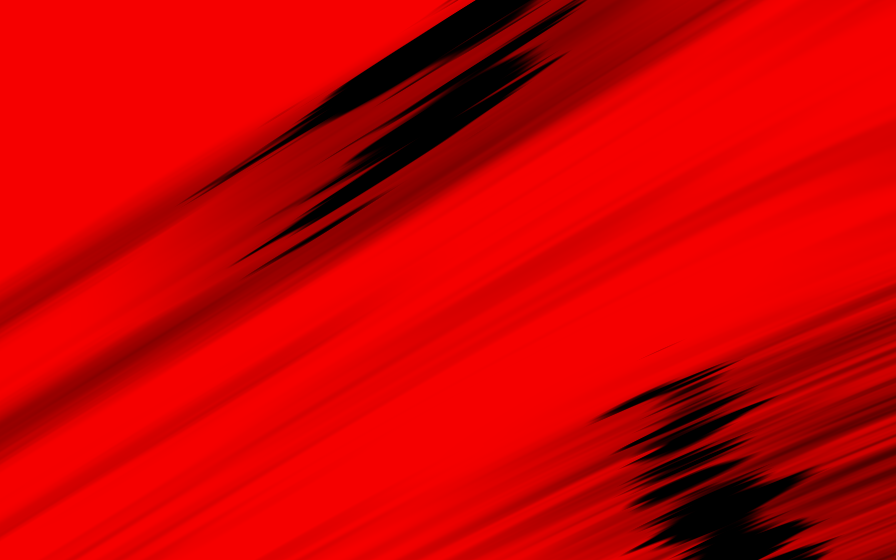
A WebGL 1 fragment shader for this background:

```glsl
precision highp float;

uniform vec2 u_resolution;

const float ASPECT = 1.6;
const vec3 RED = vec3(0.965, 0.0, 0.0);

float hash(vec2 cell) {
    return fract(sin(dot(cell, vec2(127.1, 311.7))) * 43758.545);
}

float noise(vec2 p) {
    vec2 cell = floor(p);
    vec2 f = fract(p);
    f = f * f * (3.0 - 2.0 * f);
    float low = mix(hash(cell), hash(cell + vec2(1.0, 0.0)), f.x);
    float high = mix(hash(cell + vec2(0.0, 1.0)), hash(cell + 1.0), f.x);
    return mix(low, high, f.y);
}

// Noise stretched along the brush direction, averaging 0.5
float streaks(vec2 brush, vec2 scale) {
    float sum = 0.0;
    float weight = 0.5;
    for (int i = 0; i < 3; i++) {
        sum += weight * noise(brush * scale + float(i) * 17.3);
        scale *= vec2(1.5, 2.2);
        weight *= 0.68;
    }
    return sum / 1.0712;
}

// Slanted coordinates: x along the stroke, y across it, bending at the right
vec2 brushSpace(vec2 p) {
    float across = p.y - 0.62 * p.x;
    float bend = 1.0 - smoothstep(-0.5, 0.2, across);
    return vec2(p.x, across + 0.07 * p.x * p.x * bend);
}

float band(float v, float low, float high, float soft) {
    return smoothstep(low - soft, low + soft, v)
         * (1.0 - smoothstep(high - soft, high + soft, v));
}

// Sheared ellipse whose rim is torn by the bristles
float inkPatch(vec2 brush, vec2 center, vec2 size, vec2 shear, float tear) {
    vec2 q = brush - center;
    q -= shear * q.yx;
    float body = 1.0 - length(q / size);
    return smoothstep(-0.06, 0.28, body + tear);
}

// Broad translucent strokes across the upper left
float upperShade(vec2 brush, float grain) {
    float v = brush.y + (grain - 0.5) * 0.05;
    float upper = 0.33 * band(v, 0.405, 0.475, 0.035);
    float lower = 0.38 * band(v, 0.175, 0.26, 0.035);
    float fill = 0.38 * band(v, 0.205, 0.455, 0.055)
               * smoothstep(0.1, 0.65, brush.x);
    float trail = 0.2 * band(v, 0.04, 0.06, 0.02)
                * (1.0 - smoothstep(0.45, 0.85, brush.x));
    float fade = 1.0 - 0.35 * smoothstep(1.0, 1.35, brush.x);
    return max(max(upper, lower), max(fill, trail)) * (0.7 + 0.6 * grain) * fade;
}

// Streaked shadow gathering in the lower right corner
float cornerShade(vec2 brush, float grain) {
    float depth = 1.0 - smoothstep(-0.46, -0.23, brush.y);
    float reach = smoothstep(0.65, 1.5, brush.x);
    return depth * reach * (0.12 + 0.56 * smoothstep(0.2, 0.8, grain));
}

void main() {
    vec2 p = gl_FragCoord.xy / u_resolution * vec2(ASPECT, 1.0);
    vec2 brush = brushSpace(p);
    float wide = streaks(brush, vec2(1.1, 20.0));
    float fine = streaks(brush + 5.0, vec2(2.6, 45.0));
    float bristles = streaks(brush + 9.0, vec2(3.4, 48.0));

    // Red ground with faint wide streaks below the strokes
    float painted = 1.0 - smoothstep(0.1, 0.5, brush.y);
    float shade = 0.15 * painted * smoothstep(0.45, 0.85, wide);
    shade += upperShade(brush, mix(wide, fine, 0.6));
    shade += cornerShade(brush, mix(wide, fine, 0.7));

    // Three torn black patches
    float tear = (bristles - 0.5) * 1.7 - 0.12;
    float ink = inkPatch(brush, vec2(0.86, 0.445), vec2(0.38, 0.052),
                         vec2(0.0), tear);
    ink = max(ink, inkPatch(brush, vec2(0.77, 0.298), vec2(0.30, 0.062),
                            vec2(0.0, 0.12), tear));
    ink = max(ink, inkPatch(brush, vec2(1.31, -0.69), vec2(0.15, 0.36),
                            vec2(-0.35, 0.0), tear * 1.15));

    vec3 color = RED * (1.0 - clamp(shade, 0.0, 0.8)) * (1.0 - ink);
    gl_FragColor = vec4(color, 1.0);
}
```
